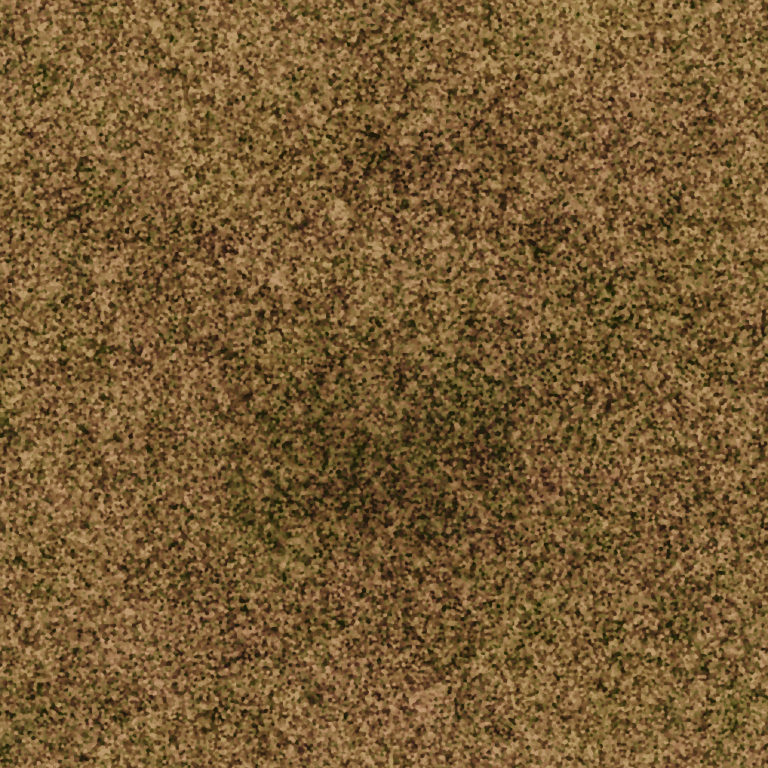
Write a WebGL 1 fragment shader that draws this texture.

```glsl
precision highp float;
uniform vec2 u_resolution;

// Dry grass, from deep shade to sunlit tips
const vec3 SHADOW = vec3(0.14, 0.10, 0.05);
const vec3 UMBER  = vec3(0.38, 0.255, 0.135);
const vec3 TAN    = vec3(0.50, 0.36, 0.195);
const vec3 STRAW  = vec3(0.61, 0.47, 0.29);
const vec3 PALE   = vec3(0.73, 0.60, 0.42);
// Living grass
const vec3 DEEP_GREEN = vec3(0.12, 0.12, 0.04);
const vec3 MOSS       = vec3(0.34, 0.28, 0.12);
const vec3 OLIVE      = vec3(0.48, 0.405, 0.20);

const float GRAIN_SCALE = 250.0;   // cells across the canvas
const float TUFT_SCALE  = 105.0;
const float CLUMP_SCALE = 30.0;
const float PATCH_SCALE = 8.0;
const float GRAIN_CONTRAST = 4.8;
const float TUFT_CONTRAST  = 1.6;
const float CLUMP_CONTRAST = 0.8;
const float PATCH_CONTRAST = 0.55;
const float EXPOSURE = 0.08;
const float SHADE_DEPTH = 0.75;
const float TINT_AMOUNT = 0.07;
const float WARP = 0.07;

vec3 hash3(vec2 p) {
  vec3 q = fract(p.xyx * vec3(0.1031, 0.1030, 0.0973));
  q += dot(q, q.yxz + 33.33);
  return fract((q.xxy + q.yzz) * q.zyx);
}

// Softened cellular noise: three random channels centred on zero
vec3 cellular(vec2 p, float sharpness) {
  vec2 cell = floor(p);
  vec2 local = fract(p);
  vec3 sum = vec3(0.0);
  float total = 0.0;
  for (int y = -1; y <= 1; y++) {
    for (int x = -1; x <= 1; x++) {
      vec2 offset = vec2(float(x), float(y));
      vec2 id = cell + offset;
      vec2 d = offset + hash3(id).xy - local;
      float weight = exp(-sharpness * dot(d, d));
      sum += weight * hash3(id + 171.0);
      total += weight;
    }
  }
  return sum / total - 0.5;
}

float blob(vec2 p, vec2 center, vec2 radius) {
  vec2 d = (p - center) / radius;
  return exp(-dot(d, d));
}

vec3 dryRamp(float t) {
  vec3 c = mix(SHADOW, UMBER, clamp((t + 2.4) / 1.5, 0.0, 1.0));
  c = mix(c, TAN, clamp(t + 0.9, 0.0, 1.0));
  c = mix(c, STRAW, clamp(t - 0.1, 0.0, 1.0));
  return mix(c, PALE, clamp((t - 1.1) / 1.4, 0.0, 1.0));
}

vec3 greenRamp(float t) {
  vec3 c = mix(DEEP_GREEN, MOSS, clamp((t + 2.3) / 1.7, 0.0, 1.0));
  c = mix(c, OLIVE, clamp((t + 0.6) / 1.1, 0.0, 1.0));
  return mix(c, STRAW, clamp((t - 0.5) / 1.4, 0.0, 1.0));
}

void main() {
  vec2 uv = gl_FragCoord.xy / u_resolution.y;

  // Noise layers from blades to broad patches
  vec3 clump = cellular(uv * CLUMP_SCALE + 31.0, 3.0);
  vec2 warped = uv + WARP * clump.xy;
  vec3 grain = cellular(uv * GRAIN_SCALE, 4.5);
  vec3 tuft  = cellular(uv * TUFT_SCALE + 57.0, 4.0);
  vec3 broad = cellular(warped * PATCH_SCALE + 13.0, 2.5);

  // Shaded hollow and greener areas
  float hollow = blob(warped, vec2(0.48, 0.39), vec2(0.20, 0.14));
  float thicket = blob(warped, vec2(0.63, 0.49), vec2(0.11, 0.09));
  float scorch = blob(warped, vec2(0.48, 0.77), vec2(0.09, 0.04));
  float meadow = blob(warped, vec2(0.95, 0.20), vec2(0.16, 0.22))
               + blob(warped, vec2(0.00, 0.08), vec2(0.07, 0.10))
               + 0.6 * blob(warped, vec2(0.08, 0.94), vec2(0.14, 0.10));
  float rim = smoothstep(0.20, 0.65, length(uv - vec2(0.52, 0.43)));

  // Light level, with softer grain inside the hollow
  float tone = GRAIN_CONTRAST * (1.0 - 0.25 * hollow) * grain.x
             + TUFT_CONTRAST * tuft.x
             + CLUMP_CONTRAST * clump.x
             + PATCH_CONTRAST * broad.x;
  tone += EXPOSURE + 0.4 * rim;
  tone -= SHADE_DEPTH * hollow + 0.5 * thicket + 0.35 * scorch;

  // Living blades mixed among the dry ones
  float life = grain.y + 0.5 * tuft.y + 0.35 * clump.y + 0.3 * broad.y;
  life += 0.20 * hollow + 0.22 * thicket + 0.20 * meadow;
  float green = smoothstep(0.07, 0.36, life);
  vec3 color = mix(dryRamp(tone), greenRamp(tone - 0.15), green);

  // Slight rosy and cool variation
  float tint = grain.z + 0.6 * clump.z + 0.4 * broad.z;
  color += TINT_AMOUNT * tint * vec3(0.5, -0.1, 0.6);

  gl_FragColor = vec4(clamp(color, 0.0, 1.0), 1.0);
}
```
